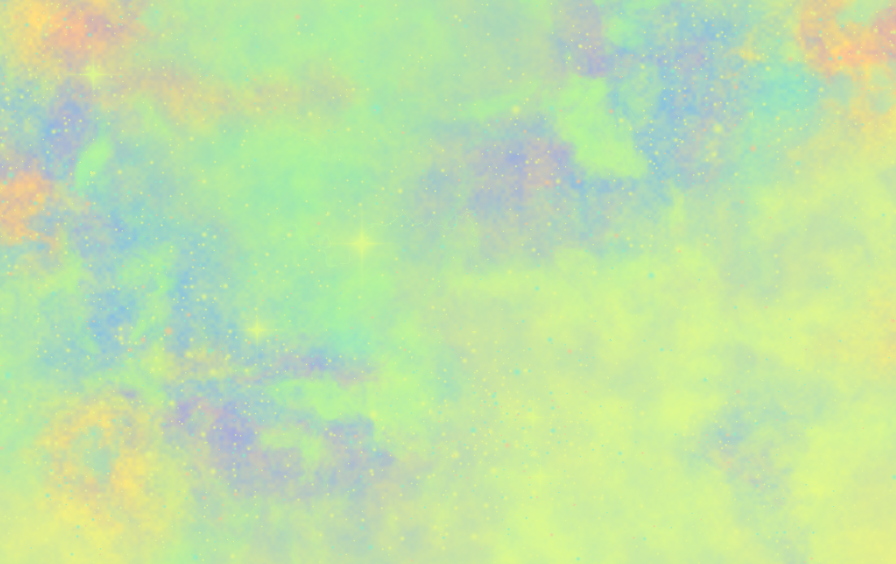
Write a Shadertoy shader that draws this background.

```glsl
float hash(vec2 p) {
    return fract(sin(dot(p, vec2(127.1, 311.7))) * 43758.5453);
}

float noise(vec2 p) {
    vec2 i = floor(p), f = fract(p);
    f = f * f * (3.0 - 2.0 * f);
    return mix(mix(hash(i), hash(i + vec2(1, 0)), f.x),
               mix(hash(i + vec2(0, 1)), hash(i + vec2(1, 1)), f.x), f.y);
}

float fbm(vec2 p) {
    float sum = 0.0, amp = 0.5;
    for (int i = 0; i < 6; i++) {
        sum += amp * noise(p);
        p = mat2(1.6, 1.2, -1.2, 1.6) * p + 7.3;
        amp *= 0.54;
    }
    return sum;
}

float blob(vec2 p, vec2 center, vec2 radius) {
    vec2 d = (p - center) / radius;
    return exp(-dot(d, d));
}

// Jittered grid of small soft stars; returns tint selector and strength
vec2 starField(vec2 p, float cells, float density) {
    vec2 id = floor(p * cells);
    float seed = hash(id + cells);
    vec2 center = 0.3 + 0.4 * vec2(hash(id + 3.7), hash(id + 9.1));
    float radius = mix(0.10, 0.24, pow(hash(id + 5.3), 3.0));
    float d = length(fract(p * cells) - center) / radius;
    return vec2(hash(id + 1.9), step(seed, density) * exp(-d * d));
}

// Glowing core with a thin four-pointed cross
float flare(vec2 d, float size) {
    vec2 a = abs(d) / size;
    float cross4 = exp(-a.x * 3.0 - a.y * 50.0) + exp(-a.y * 3.0 - a.x * 50.0);
    return 0.5 * exp(-dot(a, a) * 35.0) + 0.55 * cross4 + 0.2 * exp(-dot(a, a) * 7.0);
}

void mainImage(out vec4 fragColor, in vec2 fragCoord) {
    vec2 uv = fragCoord / iResolution.xy;
    vec2 p = fragCoord / iResolution.y;
    vec2 warp = vec2(fbm(p * 4.5), fbm(p * 4.5 + 31.0)) - 0.53;
    vec2 q = uv + 0.16 * warp;
    float cloud = fbm(p * 4.0 + 1.6 * warp + 12.0);
    float detail = fbm(p * 11.0 + 2.0 * warp + 47.0);

    // Green to lime base, hazy grey away from the clear green heart
    float lime = smoothstep(0.0, 0.55, q.x - 0.6 * q.y + 0.3 * (cloud - 0.5));
    vec3 col = mix(vec3(0.69, 0.95, 0.63), vec3(0.83, 0.96, 0.59), lime);
    float heart = blob(q, vec2(0.36, 0.70), vec2(0.17, 0.24));
    float clear = max(heart, blob(q, vec2(0.74, 0.16), vec2(0.24, 0.28)));
    float haze = smoothstep(0.36, 0.70, 0.5 * (cloud + detail)) * (1.0 - 0.8 * clear);
    col = mix(col, vec3(0.74, 0.83, 0.70), 0.65 * haze);
    col = mix(col, vec3(0.65, 0.95, 0.62), 0.6 * heart);

    // Cool blue and violet clouds
    float cool = 1.2 * blob(q, vec2(0.02, 0.82), vec2(0.12, 0.20))
        + 0.9 * blob(q, vec2(0.12, 0.56), vec2(0.13, 0.16))
        + 1.1 * blob(q, vec2(0.20, 0.36), vec2(0.15, 0.16))
        + 0.9 * blob(q, vec2(0.35, 0.25), vec2(0.14, 0.16))
        + 1.2 * blob(q, vec2(0.73, 0.86), vec2(0.15, 0.18))
        + 0.7 * blob(q, vec2(0.58, 0.66), vec2(0.16, 0.13))
        + 0.7 * blob(q, vec2(0.87, 0.15), vec2(0.06, 0.14));
    cool = min(cool, 1.0) * smoothstep(0.24, 0.62, detail);
    vec3 coolTint = mix(vec3(0.62, 0.80, 0.81), vec3(0.72, 0.69, 0.82), smoothstep(0.42, 0.64, cloud));
    col = mix(col, coolTint, 0.92 * cool);

    // Warm orange and rose patches
    float warm = 1.1 * blob(q, vec2(0.08, 0.97), vec2(0.11, 0.09))
        + 1.2 * blob(q, vec2(0.0, 0.63), vec2(0.06, 0.11))
        + blob(q, vec2(0.10, 0.17), vec2(0.11, 0.13))
        + 1.6 * blob(q, vec2(0.97, 0.94), vec2(0.12, 0.18))
        + 0.6 * blob(q, vec2(0.25, 0.85), vec2(0.16, 0.05))
        + 0.5 * blob(q, vec2(0.23, 0.39), vec2(0.06, 0.06))
        + 0.9 * blob(q, vec2(0.81, 0.85), vec2(0.04, 0.09))
        + 0.7 * blob(q, vec2(0.98, 0.42), vec2(0.05, 0.10));
    warm = min(warm, 1.0) * smoothstep(0.22, 0.52, 1.0 - detail);
    vec3 warmTint = mix(vec3(0.94, 0.83, 0.55), vec3(0.91, 0.72, 0.64), smoothstep(0.42, 0.66, cloud));
    col = mix(col, warmTint, 0.95 * warm);

    // Yellow corners and mint glows
    float yellow = blob(q, vec2(0.03, 0.03), vec2(0.11, 0.13)) + blob(q, vec2(1.0, 0.02), vec2(0.12));
    col = mix(col, vec3(0.92, 0.95, 0.53), 0.7 * min(yellow, 1.0));
    float mint = blob(q, vec2(0.85, 0.83), vec2(0.04, 0.17)) + blob(uv, vec2(0.395, 0.39), vec2(0.03, 0.045))
        + 0.7 * blob(q, vec2(0.12, 0.68), vec2(0.05, 0.06)) + 0.7 * blob(q, vec2(0.70, 0.95), vec2(0.03, 0.05));
    col = mix(col, vec3(0.61, 0.94, 0.72), 0.7 * min(mint, 1.0));

    // Thin pale filaments through the middle
    float ridge = abs(fbm(p * 4.0 + 1.2 * warp + 80.0) - 0.53);
    float filament = (1.0 - smoothstep(0.0, 0.012, ridge)) * blob(uv, vec2(0.43, 0.5), vec2(0.14, 0.28));
    col = mix(col, vec3(0.72, 0.98, 0.66), 0.4 * filament);

    // Cloud mottling and dusty grain, strongest in the coloured clouds
    float rough = min(cool + warm, 1.0);
    col += (0.02 + 0.07 * rough) * (noise(p * 130.0) - 0.5) * vec3(1.0, 0.6, -0.8);
    col += (0.14 + 0.16 * rough) * (fbm(p * 22.0 + 5.0) - 0.53) * vec3(0.8, 0.4, -0.6);

    // Scattered stars, denser in the clouds and the lower cluster
    float cluster = blob(uv, vec2(0.58, 0.24), vec2(0.10, 0.13));
    float density = 0.06 + 0.20 * rough + 0.45 * cluster;
    for (int i = 0; i < 3; i++) {
        vec2 star = starField(p + 0.37 * float(i), 28.0 + 26.0 * float(i), density * (0.35 + 0.35 * float(i)));
        vec3 tint = star.x < 0.65 ? vec3(0.90, 0.97, 0.56)
                  : star.x < 0.88 ? vec3(0.55, 0.93, 0.78) : vec3(0.95, 0.78, 0.60);
        col = mix(col, tint, 0.75 * star.y);
    }

    // Bright flares: position and size
    vec3 flares[5] = vec3[5](vec3(0.104, 0.868, 0.11), vec3(0.404, 0.568, 0.14),
        vec3(0.287, 0.415, 0.10), vec3(0.595, 0.26, 0.08), vec3(0.603, 0.155, 0.08));
    for (int i = 0; i < 5; i++) {
        vec2 d = (uv - flares[i].xy) * vec2(iResolution.x / iResolution.y, 1.0);
        col = mix(col, vec3(0.87, 0.98, 0.56), min(flare(d, flares[i].z), 0.9));
    }

    fragColor = vec4(clamp(col, 0.0, 1.0), 1.0);
}
```
